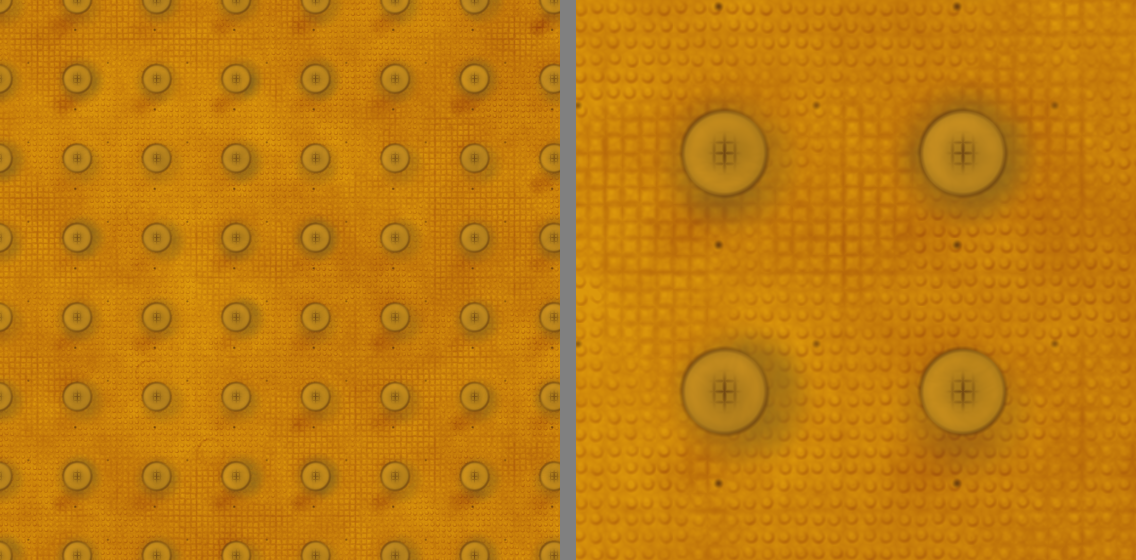
Left, the full canvas; right, a detail of the centre.
Write a Shadertoy shader that draws this texture.

```glsl
// Weathered amber tactile paving: a square grid of round studs on a sheet of
// tiny embossed bumps. Studs, halos and grime are distance functions varied by
// a hash per cell; the mottling is layered sines, the grain cellular noise.

#define REPEATS 7.046
#define FIRST_STUD vec2(-0.004, 0.0078)
#define BUMPS_PER_CELL 14.0
#define STUD_RADIUS 0.178
#define BUMP_DEPTH 0.36
#define MOTTLE_DEPTH 0.30
#define GRIME 0.55
#define AMBER vec3(0.845, 0.575, 0.045)
#define RUST vec3(0.655, 0.335, 0.035)
#define OLIVE vec3(0.55, 0.405, 0.10)
#define STUD_FACE vec3(0.735, 0.525, 0.12)
#define SOOT vec3(0.36, 0.20, 0.05)

float hash(vec2 p) {
    p = fract(p * vec2(0.1731, 0.2347) + 0.37);
    p += dot(p, p.yx + 23.7);
    return fract(p.x * p.y * 17.3);
}

vec2 hash2(vec2 p) {
    return vec2(hash(p), hash(p + 41.3));
}

// Rotated, warped sine layers, about -1 to 1.
float mottle(vec2 p) {
    float sum = 0.0, amp = 0.5;
    for (int i = 0; i < 6; i++) {
        p = mat2(0.8, 0.6, -0.6, 0.8) * p * 1.75 + 1.7 + sum;
        sum += amp * sin(p.x + 1.4 * sin(p.y)) * cos(0.8 * p.y + sin(p.x * 0.7));
        amp *= 0.72;
    }
    return sum;
}

// Distance to the nearest scattered point.
float cellular(vec2 p) {
    vec2 cell = floor(p), f = fract(p);
    float nearest = 2.0;
    for (int y = -1; y <= 1; y++)
    for (int x = -1; x <= 1; x++) {
        vec2 o = vec2(x, y);
        nearest = min(nearest, length(o + hash2(cell + o) - f));
    }
    return nearest;
}

float segment(vec2 p, vec2 a, vec2 b) {
    vec2 ab = b - a;
    return length(p - a - ab * clamp(dot(p - a, ab) / dot(ab, ab), 0.0, 1.0));
}

// Soft spot: 1 at the centre, 0 at the radius.
float spot(float d, float radius) {
    return 1.0 - smoothstep(0.0, radius, d);
}

// Darkness of the embossing: crescents that turn into a square mesh in patches.
float embossing(vec2 g, float patchiness) {
    vec2 k = g * BUMPS_PER_CELL;
    vec2 b = fract(k) - 0.5 + 0.16 * (hash2(floor(k)) - 0.5);
    float d = length(b);
    float facing = 0.5 + 0.5 * dot(b / max(d, 0.01), vec2(0.35, -0.94));
    float crescent = spot(abs(d - 0.3), 0.2) * facing;
    float mesh = smoothstep(0.18, 0.5, max(abs(b.x), abs(b.y)));
    float glint = spot(length(b - vec2(-0.05, 0.14)), 0.25);
    return mix(crescent * 1.3, mesh, patchiness) - 0.3 * glint;
}

void mainImage(out vec4 fragColor, in vec2 fragCoord) {
    vec2 uv = fragCoord / iResolution.y;
    vec2 g = (uv - FIRST_STUD) * REPEATS + 0.5;
    vec2 id = floor(g), q = fract(g) - 0.5;
    float px = REPEATS / iResolution.y;
    vec2 rnd = hash2(id + 5.0), rnd2 = hash2(id + 77.0);
    float broad = mottle(g * 0.55);
    float fine = mottle(g * 3.1 + 9.0);
    float r = length(q);

    // Sheet: tone from mottling, grain, bumps and faint seams.
    float tone = 0.78 + MOTTLE_DEPTH * (0.65 * broad + 0.45 * fine);
    tone += 0.22 * (0.48 - cellular(g * 26.0));
    float patchiness = smoothstep(-0.3, 0.5, mottle(g * 0.7 + 31.0));
    tone -= BUMP_DEPTH * embossing(g, patchiness) * (0.85 + 0.3 * fine);
    vec2 seam = 0.5 - abs(q);
    tone -= 0.10 * spot(min(seam.x, seam.y), 0.025);

    // Rusty grime trailing to the lower left, and around the stud's upper left.
    float trail = spot(segment(q, vec2(0.0, -0.2), vec2(-0.2, -0.34)), 0.19);
    float crown = spot(length(q - vec2(-0.06, 0.07)), 0.33);
    tone -= GRIME * (trail * (0.25 + 0.8 * rnd.x) + crown * (0.2 + 0.6 * rnd.y)) * (0.8 + 0.5 * fine);

    // Occasional ring stain between studs.
    float ring = spot(abs(length(q - vec2(-0.32, 0.32) * rnd2.yx) - 0.17), 0.03);
    tone -= 0.22 * ring * step(0.88, rnd2.x) * (0.6 + fine);
    vec3 color = mix(RUST, AMBER, clamp(tone, -0.25, 1.08));

    // Olive halo, leaning to the lower right.
    vec2 lean = vec2(0.045, -0.05) + 0.08 * (rnd2 - 0.5);
    float halo = 1.0 - smoothstep(0.13, 0.34, length(q - lean));
    color = mix(color, OLIVE, halo * (0.35 + 0.5 * rnd2.y) * (0.85 + 0.4 * fine));

    // Specks left at the same two places in each cell.
    float specks = spot(length(q - vec2(-0.025, -0.385)), 0.026)
                 + 0.7 * spot(length(q - vec2(0.385, 0.2)), 0.024);
    color = mix(color, SOOT, 0.8 * min(specks, 1.0));

    // Stud: domed face, worn edge and a woven mark in the middle.
    float light = dot(q, vec2(-0.35, 0.25)) / STUD_RADIUS;
    vec3 face = mix(STUD_FACE, AMBER, 0.25 * rnd.x);
    face *= 1.0 + 0.10 * light + 0.05 * fine;
    face = mix(face, OLIVE, 0.55 * spot(r, 0.13) + 0.3 * smoothstep(0.13, STUD_RADIUS, r));
    vec2 weave = abs(fract(q / 0.045) - 0.5);
    float threads = smoothstep(0.2, 0.5, max(weave.x, weave.y * 0.9));
    face = mix(face, SOOT, 0.65 * threads * spot(length(q * vec2(1.15, 0.9)), 0.095));
    color = mix(color, face, 1.0 - smoothstep(-px, px, r - STUD_RADIUS));

    // Rim line, darker at the upper left and the lower right.
    float along = abs(dot(q / max(r, 0.01), vec2(-0.7, 0.7)));
    float rim = spot(abs(r - STUD_RADIUS), 0.014 + px);
    color = mix(color, SOOT, rim * (0.2 + 0.3 * along));

    fragColor = vec4(color, 1.0);
}
```
